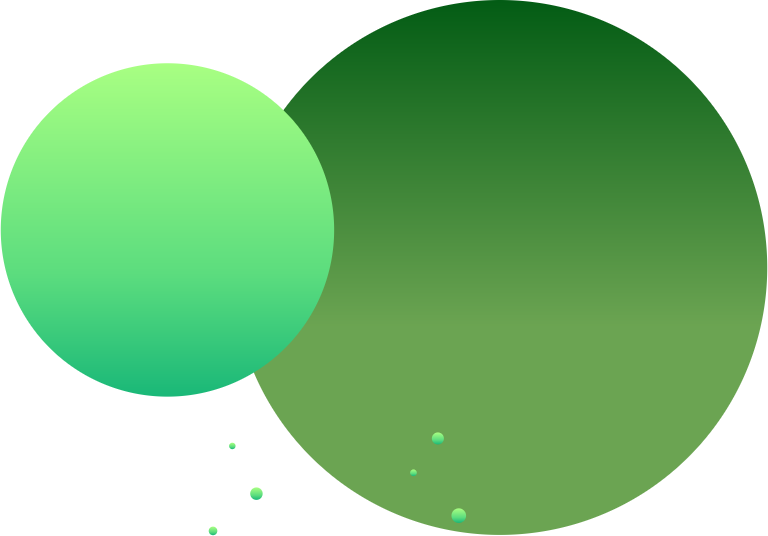
Write a Shadertoy shader that draws this background.

```glsl
// Coverage of a disc given as (centre, radius), with a one pixel soft edge
float discMask(vec2 p, vec3 disc) {
    float dist = length(p - disc.xy) - disc.z;
    return clamp(0.5 - dist * iResolution.y, 0.0, 1.0);
}

// Position inside a disc: 0 at its top, 1 at its bottom
float depthInDisc(vec2 p, vec3 disc) {
    return clamp(0.5 - 0.5 * (p.y - disc.y) / disc.z, 0.0, 1.0);
}

// Dark forest green fading to a flat olive in the lower part
vec3 forestGradient(float depth) {
    return mix(vec3(0.01, 0.36, 0.08), vec3(0.42, 0.643, 0.32), min(depth / 0.61, 1.0));
}

// Lime through mint to teal
vec3 mintGradient(float depth) {
    vec3 lime = vec3(0.66, 1.0, 0.51);
    vec3 mint = vec3(0.36, 0.866, 0.495);
    vec3 teal = vec3(0.10, 0.72, 0.47);
    vec3 upper = mix(lime, mint, min(depth / 0.63, 1.0));
    return mix(upper, teal, max(depth - 0.63, 0.0) / 0.37);
}

void paintMint(inout vec3 color, vec2 p, vec3 disc) {
    color = mix(color, mintGradient(depthInDisc(p, disc)), discMask(p, disc));
}

void mainImage(out vec4 fragColor, in vec2 fragCoord) {
    // Canvas height is one unit; x is scaled to keep the layout at any aspect
    float aspect = iResolution.x / iResolution.y;
    vec2 p = fragCoord / iResolution.y;
    p.x -= 0.5 * (aspect - 1.43);

    vec3 color = vec3(1.0);

    // Large disc
    vec3 forest = vec3(0.931, 0.501, 0.499);
    color = mix(color, forestGradient(depthInDisc(p, forest)), discMask(p, forest));

    // Overlapping disc
    paintMint(color, p, vec3(0.311, 0.571, 0.311));

    // Small droplets
    vec3 droplets[6] = vec3[6](
        vec3(0.432, 0.168, 0.006), vec3(0.477, 0.079, 0.0116),
        vec3(0.396, 0.0095, 0.008), vec3(0.8155, 0.182, 0.0112),
        vec3(0.770, 0.118, 0.0062), vec3(0.8545, 0.038, 0.0136));
    for (int i = 0; i < 6; i++) {
        paintMint(color, p, droplets[i]);
    }

    fragColor = vec4(color, 1.0);
}
```
